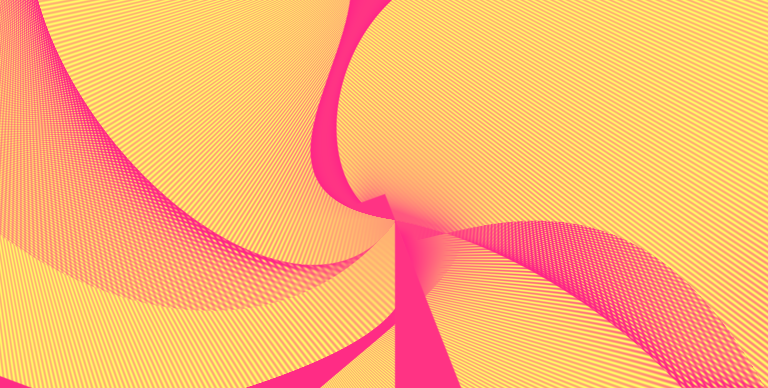
A Shadertoy shader for this background:

```glsl
// Pink string-art ribbons twisting out of a centre over finely ruled yellow.
#define YELLOW vec3(1.0, 1.0, 0.40)
#define PINK vec3(1.0, 0.13, 0.53)
#define CANVAS_HEIGHT 3.88
#define CENTRE vec2(3.95, 1.67)
#define LINE_COVER 0.18
#define LINE_CONTRAST 1.0
#define HAZE 0.19
#define HAZE_FALLOFF 0.85
#define PI 3.14159

float bezier(float a, float b, float c, float d, float t) {
    float u = 1.0 - t;
    return u*u*u*a + 3.0*u*u*t*b + 3.0*u*t*t*c + t*t*t*d;
}

// Height of a cubic curve above the given abscissa, found by bisection.
float curve(float x, vec2 a, vec2 b, vec2 c, vec2 d) {
    float t = 0.5, halfStep = 0.25, dir = sign(d.x - a.x);
    for (int i = 0; i < 14; i++) {
        t += halfStep * sign((x - bezier(a.x, b.x, c.x, d.x, t)) * dir);
        halfStep *= 0.5;
    }
    return bezier(a.y, b.y, c.y, d.y, t);
}

float fill(float dist, float px) { return smoothstep(-px, px, dist); }

// Soft rays through a focus, box filtered; their mean is the given cover.
float fan(vec2 p, vec2 focus, float count, float cover, float px) {
    vec2 q = p - focus;
    float footprint = clamp(count * px / max(length(q), 0.01), 0.001, 1.0);
    float filtered = sin(PI * footprint) / (PI * footprint);
    float calm = smoothstep(0.1, 1.5, length(p - CENTRE));
    float swing = LINE_CONTRAST * min(cover, 1.0 - cover) * filtered * calm;
    return cover + swing * cos(2.0 * PI * count * atan(q.y, q.x));
}

// Two crossing fans whose joint cover equals the given one.
float mesh(vec2 p, vec2 f1, vec2 f2, float count, float cover, float px) {
    float c = 1.0 - sqrt(1.0 - clamp(cover, 0.0, 1.0));
    return 1.0 - (1.0 - fan(p, f1, count, c, px)) * (1.0 - fan(p, f2, count, c, px));
}

float halfPlane(vec2 p, vec2 a, vec2 b) {
    vec2 e = normalize(b - a);
    return dot(p - a, vec2(e.y, -e.x));
}

void mainImage(out vec4 fragColor, in vec2 fragCoord) {
    float px = CANVAS_HEIGHT / iResolution.y;
    vec2 p = fragCoord * px;

    // Edges of the four ribbons
    float leftTop = curve(p.x, vec2(0.38, 3.88), vec2(0.9, 2.05), vec2(3.1, 0.43), vec2(3.95, 1.66));
    leftTop += 3.0 * max(0.38 - p.x, 0.0);
    float leftLow = curve(p.x, vec2(0.0, 1.53), vec2(1.2, 0.65), vec2(2.9, 0.35), vec2(3.95, 1.66));
    float rightLow = curve(p.x, vec2(3.95, 1.68), vec2(4.9, 1.5), vec2(6.0, 0.88), vec2(6.82, 0.0));
    float rightTop = curve(p.x, vec2(4.1, 1.45), vec2(5.2, 1.75), vec2(6.5, 2.08), vec2(7.65, 0.0));
    float upperL = curve(p.y, vec2(3.88, 3.5), vec2(3.0, 3.38), vec2(1.9, 2.45), vec2(1.68, 3.95));
    float upperR = curve(p.y, vec2(3.88, 3.92), vec2(3.3, 3.3), vec2(2.3, 3.2), vec2(1.85, 3.62));
    float lowerL = curve(p.y, vec2(1.66, 3.95), vec2(1.1, 4.2), vec2(0.6, 4.3), vec2(0.0, 2.45));
    float lowerR = curve(p.y, vec2(1.4, 4.6), vec2(1.05, 4.5), vec2(0.6, 3.9), vec2(0.0, 3.2));

    // Ruled ground: one fan per sector, denser toward the centre
    float cover = LINE_COVER + HAZE * exp(-HAZE_FALLOFF * length((p - CENTRE) * vec2(0.8, 1.0)));
    bool isLeft = p.x < (p.y > CENTRE.y ? upperL : lowerL);
    float ink;
    if (isLeft && p.y > leftTop) {
        cover += 0.1 * exp(-2.2 * max(upperL - p.x, 0.0));
        ink = fan(p, vec2(4.2, 4.5), 85.0, cover, px);
    } else if (isLeft) {
        ink = fan(p, vec2(-0.6, 5.0), 120.0, cover, px);
    } else if (p.y > max(rightLow, rightTop)) {
        cover += 0.1 * smoothstep(6.2, 7.7, p.x) * smoothstep(2.4, 0.6, p.y);
        float streak = halfPlane(p, vec2(4.7, 1.5), vec2(3.6, 1.9));
        cover += 0.4 * exp(-6.0 * max(streak, 0.0)) * smoothstep(5.1, 4.3, p.x) * smoothstep(3.4, 3.8, p.x);
        ink = fan(p, vec2(-1.0, 7.0), 215.0, cover, px);
    } else {
        cover += 0.15 * exp(-3.5 * max(rightLow - p.y, 0.0));
        cover += 0.15 * exp(-2.5 * max(p.x - lowerR, 0.0)) * smoothstep(0.3, 1.0, p.y);
        ink = fan(p, vec2(2.5, 1.3), 80.0, cover, px);
    }

    // Left ribbon: woven, solid along its upper edge and toward its tip
    float s = clamp((leftTop - p.y) / max(leftTop - leftLow, 0.01), 0.0, 1.0);
    float body = 0.36 + 0.6 * exp(-4.5 * s);
    body = mix(body, 0.88, smoothstep(2.9, 3.9, p.x));
    float weave = mesh(p, vec2(0.2, 5.5), vec2(-1.5, 2.6), 95.0, body, px);
    float inside = fill(leftTop - p.y, px) * fill(p.y - leftLow, px) * fill(CENTRE.x - p.x, px);
    ink = mix(ink, weave, inside);

    // Right ribbon: solid below, thinning upward and outward
    float low = min(rightLow, rightTop), top = max(rightLow, rightTop);
    s = clamp((p.y - rightLow) / max(rightTop - rightLow, 0.01), 0.0, 1.0);
    body = mix(0.74, 0.5, smoothstep(5.2, 7.2, p.x)) + 0.3 * exp(-6.0 * s);
    body = mix(0.85, body, smoothstep(4.4, 4.9, p.x));
    weave = mesh(p, vec2(3.9, 1.9), vec2(5.0, 4.5), 85.0, min(body, 0.98), px);
    inside = fill(p.y - low, px) * fill(top - p.y, px) * fill(p.x - lowerL, px);
    ink = mix(ink, weave, inside);

    // Lower ribbon: its upper part fades to the right
    s = clamp((p.x - lowerL) / max(lowerR - lowerL, 0.01), 0.0, 1.0);
    float fade = mix(0.95, 0.97 - 0.5 * s, smoothstep(0.6, 1.2, p.y));
    inside = fill(p.x - lowerL, px) * fill(lowerR - p.x, px) * smoothstep(1.66, 1.5, p.y);
    ink = mix(ink, max(ink, fade), inside);

    // Upper ribbon with its folded tip
    s = clamp((p.x - upperL) / max(upperR - upperL, 0.01), 0.0, 1.0);
    inside = fill(p.x - upperL, px) * fill(upperR - p.x, px) * step(CENTRE.y, p.y);
    ink = mix(ink, 0.99 - 0.3 * s * (1.0 - s), inside);
    vec2 foldA = vec2(3.6, 1.85), foldB = vec2(3.85, 1.94), foldC = vec2(3.96, 1.66);
    float fold = min(halfPlane(p, foldA, foldB), halfPlane(p, foldB, foldC));
    ink = mix(ink, 0.92, fill(min(fold, p.x - upperL), px));

    // Sliver in the lower left corner
    ink = mix(ink, 0.95, fill(0.12 - 0.375 * p.x - p.y, px));

    fragColor = vec4(mix(YELLOW, PINK, clamp(ink, 0.0, 1.0)), 1.0);
}
```
